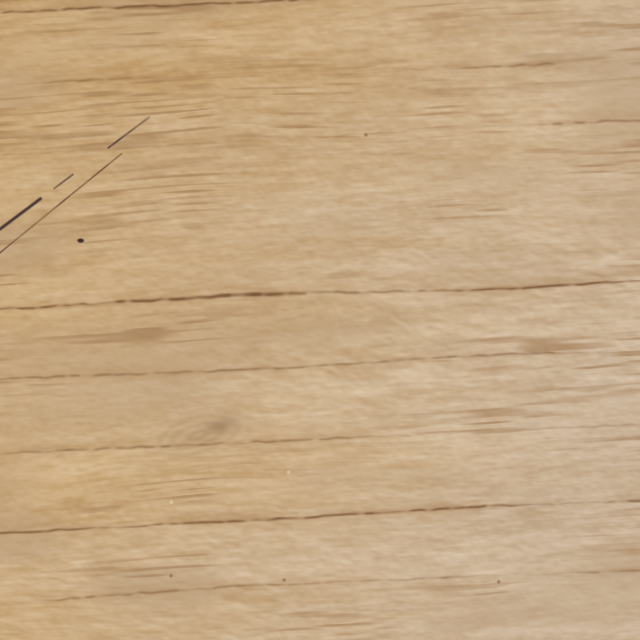
Reproduce this texture procedurally as a Shadertoy shader.

```glsl
// Pale oak board: near-horizontal grain, long cracks, a soft knot and a few scratches.

float hash(vec2 p) {
    vec3 h = fract(vec3(p.xyx) * 0.1031);
    h += dot(h, h.yzx + 33.33);
    return fract((h.x + h.y) * h.z);
}

float noise(vec2 p) {
    vec2 cell = floor(p), f = fract(p);
    f = f * f * (3.0 - 2.0 * f);
    return mix(mix(hash(cell), hash(cell + vec2(1, 0)), f.x),
               mix(hash(cell + vec2(0, 1)), hash(cell + vec2(1, 1)), f.x), f.y);
}

float segment(vec2 p, vec2 start, vec2 span) {
    vec2 d = p - start;
    return length(d - span * clamp(dot(d, span) / dot(span, span), 0.0, 1.0));
}

// Streaks at four scales, centred on zero
float grain(vec2 g) {
    return 0.22 * noise(g * vec2(2.5, 22)) + 0.2 * noise(g * vec2(7, 62) + 7.3)
         + 0.27 * noise(g * vec2(14, 118) + 19.1) + 0.31 * noise(g * vec2(34, 205) + 33.7) - 0.5;
}

// Broken seams with a soft streaky shade above; x is the line, y the shade
vec2 cracks(vec2 p) {
    vec2 ink = vec2(0);
    for (float i = 0.0; i < 8.0; i++) {
        float y = 0.062 + 0.113 * i + 0.13 * step(4.5, i);
        y += 0.016 * (hash(vec2(i, 4.0)) - 0.5) + 0.046 * p.x;
        y += 0.01 * (noise(vec2(p.x * 2.6 + i, i * 9.0)) - 0.5);
        y += 0.0024 * (noise(vec2(p.x * 55.0, i * 5.0)) - 0.5);
        float d = p.y - y;
        float strength = mod(i, 3.0) == 1.0 ? 0.85 : 0.5;
        float patches = smoothstep(0.2, 0.75, noise(vec2(p.x * 6.0 + i * 3.7, i)));
        float breaks = smoothstep(-0.25, 0.8, noise(vec2(p.x * 85.0, i * 7.0)));
        float middle = i == 4.0 ? exp(-pow((p.x - 0.45) / 0.2, 2.0)) : 0.0;
        float width = 0.0016 + 0.0006 * patches + 0.0012 * middle;
        float line = exp(-d * d / (width * width));
        float floorInk = mod(i, 3.0) == 1.0 ? 0.3 : 0.12;
        ink.x += line * breaks * (strength * mix(floorInk, 1.0, patches) + 0.4 * middle);
        float shade = exp(-abs(d) / (d > 0.0 ? 0.011 : 0.004));
        ink.y += shade * strength * (0.1 + 0.9 * patches);
    }
    return min(ink, 1.0);
}

void mainImage(out vec4 fragColor, in vec2 fragCoord) {
    vec2 p = fragCoord / iResolution.y;

    // Grain coordinates follow the tilt of the board and bend around the knot
    vec2 k = p - vec2(0.31, 0.32);
    k.y -= 0.22 * k.x;
    float knotDist = length(k * vec2(1.0, 2.3));
    float knot = exp(-knotDist * knotDist * 170.0);
    vec2 g = vec2(p.x, p.y - 0.05 * p.x - 0.45 * k.y * knot);
    g.y += 0.022 * (noise(p * vec2(3, 5)) - 0.5) + 0.004 * (noise(p * vec2(11, 19)) - 0.5);

    // Warm on the upper left, paler and greyer to the lower right
    float pale = 0.04 + 0.86 * p.x + 0.36 * (0.5 - p.y);
    pale += 0.36 * (noise(g * vec2(2, 8) + 3.0) - 0.5) + 0.35 * grain(g + 5.0);
    vec3 col = mix(vec3(0.785, 0.65, 0.465), vec3(0.797, 0.707, 0.6), clamp(pale, 0.0, 1.0));

    // Streaks, fine fibre and a slanting pore texture
    float tone = 0.16 * grain(g) + 0.036 * (noise(g * vec2(70, 270)) - 0.5);
    tone += 0.034 * (noise(vec2(p.x * 95.0 - p.y * 55.0, p.y * 190.0 + p.x * 70.0)) - 0.5);
    tone += 0.03 * (noise(p * vec2(2.2, 5) + 50.0) - 0.5);

    // Wavy figure running across the grain in patches
    vec2 figure = (p - vec2(0.47, 0.425)) * vec2(5, 17);
    float figureMask = exp(-dot(figure, figure));
    figureMask += 0.6 * smoothstep(0.5, 0.8, noise(p * vec2(3, 7) + 11.0));
    vec2 wave = vec2(p.x * 26.0 - p.y * 18.0, p.y * 130.0 + p.x * 44.0);
    wave.y += 3.0 * noise(p * vec2(14, 20));
    tone += 0.08 * figureMask * (noise(wave) - 0.47);
    col += tone * vec3(0.8, 1.0, 1.2);

    // Greyish clouds and thin brown streaks in loose clusters
    float cloud = smoothstep(0.5, 0.9, noise(g * vec2(4, 13) + 23.0));
    col = mix(col, vec3(0.725, 0.615, 0.485), 0.5 * cloud);
    float streak = smoothstep(0.5, 0.95, noise(g * vec2(13, 200) + 41.0));
    streak *= smoothstep(0.4, 0.85, noise(g * vec2(4, 19) + 60.0));
    col = mix(col, vec3(0.59, 0.44, 0.29), 0.5 * streak);

    // Knot with faint rings and a darker eye
    float rings = 0.5 + 0.5 * cos(knotDist * 260.0 + 5.0 * noise(p * 22.0));
    col = mix(col, vec3(0.64, 0.53, 0.4), knot * (0.2 + 0.28 * rings));
    vec2 eye = (k - vec2(0.035, 0.008)) * vec2(45, 90);
    col = mix(col, vec3(0.55, 0.43, 0.32), 0.45 * exp(-dot(eye, eye)));

    // Cracks, their shade torn along the grain
    vec2 ink = cracks(p);
    float torn = 0.2 + 1.4 * noise(g * vec2(16, 230) + 77.0);
    col = mix(col, vec3(0.62, 0.46, 0.3), 0.38 * ink.y * torn);
    col = mix(col, vec3(0.42, 0.28, 0.17), 0.75 * ink.x);

    // One long scratch beside a broken one, both unevenly pressed
    vec2 along = vec2(0.8, 0.6);
    float pressure = 0.4 + 0.6 * noise(p * 60.0);
    float scratch = segment(p, vec2(-0.01, 0.597), vec2(0.2, 0.163));
    col = mix(col, vec3(0.38, 0.26, 0.18), 0.8 * pressure * smoothstep(0.0026, 0.0002, scratch));
    for (float i = 0.0; i < 3.0; i++) {
        float len = 0.036 + 0.043 * abs(i - 1.0);
        float d = segment(p, vec2(0.0, 0.642) + 0.106 * i * along, len * along);
        float width = i == 0.0 ? 0.0042 : 0.0028;
        float depth = i == 0.0 ? 0.9 : 0.75 * pressure;
        col = mix(col, vec3(0.24, 0.18, 0.18), depth * smoothstep(width, 0.0004, d));
    }

    // Dark pit and a few faint specks, some of them pale
    float pit = length((p - vec2(0.126, 0.624)) * vec2(0.65, 1.0));
    col = mix(col, vec3(0.2, 0.14, 0.12), 0.9 * smoothstep(0.005, 0.0015, pit));
    vec2 cell = floor(p * 6.0);
    vec2 spot = (cell + 0.2 + 0.6 * vec2(hash(cell + 3.0), hash(cell + 8.0))) / 6.0;
    float speck = smoothstep(0.0045, 0.0005, length(p - spot)) * step(0.86, hash(cell + 15.0));
    vec3 speckColor = hash(cell + 21.0) > 0.65 ? vec3(0.92, 0.87, 0.77) : vec3(0.5, 0.35, 0.22);
    col = mix(col, speckColor, 0.6 * speck);

    fragColor = vec4(clamp(col, 0.0, 1.0), 1.0);
}
```
